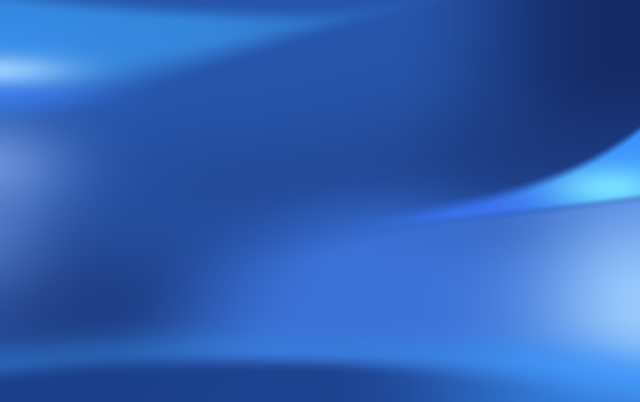
Give the GLSL for this background, as a Shadertoy shader.

```glsl
// Soft blue abstract backdrop: sweeping light bands and glows over deep navy.

const vec3 BASE_BLUE    = vec3(0.150, 0.335, 0.670);
const vec3 NAVY         = vec3(0.080, 0.165, 0.400);
const vec3 DUSK_BLUE    = vec3(0.120, 0.240, 0.520);
const vec3 BAND_BLUE    = vec3(0.205, 0.525, 0.860);
const vec3 PANEL_BLUE   = vec3(0.235, 0.445, 0.845);
const vec3 AZURE        = vec3(0.230, 0.580, 0.980);
const vec3 ROYAL_BLUE   = vec3(0.230, 0.450, 0.930);
const vec3 CYAN_LIGHT   = vec3(0.470, 0.870, 1.000);
const vec3 PALE_LIGHT   = vec3(0.620, 0.810, 1.000);
const vec3 MIST_BLUE    = vec3(0.440, 0.590, 0.870);
const vec3 FLOOR_BLUE   = vec3(0.100, 0.240, 0.530);

const float BAND_SLOPE  = 0.40;   // rise of the upper band's lower edge
const float FLOOR_CREST = 0.112;  // height of the floor arc
const float FLOOR_BEND  = 0.23;   // curvature of the floor arc

// Elliptical Gaussian falloff, 1 at the centre.
float glow(vec2 p, vec2 centre, vec2 radius) {
    vec2 d = (p - centre) / radius;
    return exp(-dot(d, d));
}

// Soft step from 0 to 1 across a signed distance.
float softEdge(float dist, float width) {
    return smoothstep(-width, width, dist);
}

vec3 backdrop(vec2 p) {
    vec3 col = BASE_BLUE;
    col = mix(col, DUSK_BLUE, 0.95 * glow(p, vec2(0.12, 0.24), vec2(0.24, 0.20)));
    col = mix(col, DUSK_BLUE, 0.45 * glow(p, vec2(0.42, 0.54), vec2(0.28, 0.14)));
    col = mix(col, DUSK_BLUE, 0.85 * glow(p, vec2(0.82, 0.60), vec2(0.24, 0.16)));
    col = mix(col, NAVY, smoothstep(0.60, 0.96, p.x) * smoothstep(0.42, 0.85, p.y));
    // Misty light entering from the left
    col = mix(col, MIST_BLUE, 0.90 * glow(p, vec2(-0.03, 0.59), vec2(0.13, 0.11)));
    return mix(col, MIST_BLUE, 0.50 * glow(p, vec2(-0.03, 0.42), vec2(0.11, 0.16)));
}

// Tapering band across the top left, with a bright streak.
vec3 addUpperBand(vec3 col, vec2 p) {
    float fromDip = p.x - 0.47;
    float top = 0.962 + (fromDip > 0.0 ? 0.86 : 0.22) * fromDip * fromDip;
    float bottom = 0.73 + BAND_SLOPE * p.x;
    float bottomWidth = mix(0.075, 0.022, smoothstep(0.0, 0.6, p.x));
    float body = softEdge(p.y - bottom, bottomWidth) * softEdge(top - p.y, 0.028);
    float fade = 1.0 - 0.75 * smoothstep(0.28, 0.68, p.x);
    col = mix(col, BAND_BLUE, body * fade);
    col = mix(col, AZURE, 0.45 * glow(p, vec2(0.0, 0.90), vec2(0.16, 0.07)));
    col = mix(col, ROYAL_BLUE, 0.65 * glow(p, vec2(0.02, 0.765), vec2(0.13, 0.040)));
    return mix(col, PALE_LIGHT, 0.95 * glow(p, vec2(-0.01, 0.825), vec2(0.12, 0.038)));
}

// Luminous panel below the right-hand sweep.
vec3 addPanel(vec3 col, vec2 p, float top) {
    float topWidth = mix(0.11, 0.016, smoothstep(0.38, 0.72, p.x));
    float cover = softEdge(top - p.y, topWidth);
    float fadeIn = smoothstep(0.20, 0.50, p.x - 0.35 * (p.y - 0.25));
    vec3 panel = mix(PANEL_BLUE, DUSK_BLUE, 0.22 * glow(p, vec2(0.80, 0.43), vec2(0.16, 0.08)));
    panel = mix(panel, PALE_LIGHT, 0.95 * glow(p, vec2(1.01, 0.24), vec2(0.17, 0.27)));
    return mix(col, panel, cover * fadeIn);
}

// Curved sweep that widens and brightens toward the right edge.
vec3 addSweep(vec3 col, vec2 p, float along, float bottom) {
    float t = max(along, 0.0);
    float top = 0.430 + 0.13 * t + 0.118 * t * t * t * t;
    float body = softEdge(top - p.y, mix(0.030, 0.014, t))
               * softEdge(p.y - bottom, mix(0.018, 0.013, t));
    vec3 light = mix(ROYAL_BLUE, AZURE, smoothstep(0.5, 1.0, t));
    light = mix(light, CYAN_LIGHT, glow(p, vec2(0.955, 0.533), vec2(0.095, 0.055)));
    // Diffuse haze above the thin end
    col = mix(col, PANEL_BLUE, 0.40 * glow(p, vec2(0.60, 0.465), vec2(0.15, 0.065)));
    return mix(col, light, body * smoothstep(0.0, 0.45, t));
}

// Darker floor under a shallow arc with a lit rim.
vec3 addFloor(vec3 col, vec2 p) {
    float fromCrest = p.x - 0.39;
    float arc = FLOOR_CREST - FLOOR_BEND * fromCrest * fromCrest;
    float right = smoothstep(0.50, 0.95, p.x);
    float rim = glow(vec2(0.0, p.y), vec2(0.0, arc + 0.02), vec2(1.0, mix(0.045, 0.075, right)));
    vec3 rimColor = mix(BAND_BLUE, AZURE, right);
    col = mix(col, rimColor, rim * mix(0.38, 0.85, right));
    vec3 ground = mix(FLOOR_BLUE, AZURE, 0.75 * right);
    return mix(col, ground, softEdge(arc - 0.012 - p.y, mix(0.028, 0.05, right)) * 0.9);
}

void mainImage(out vec4 fragColor, in vec2 fragCoord) {
    vec2 p = fragCoord / iResolution.xy;
    float along = (p.x - 0.5) / 0.5;
    float sweepBottom = 0.424 + 0.06 * along + 0.025 * along * along;

    vec3 col = backdrop(p);
    col = addUpperBand(col, p);
    col = addPanel(col, p, sweepBottom);
    col = addSweep(col, p, along, sweepBottom);
    col = addFloor(col, p);
    fragColor = vec4(col, 1.0);
}
```
